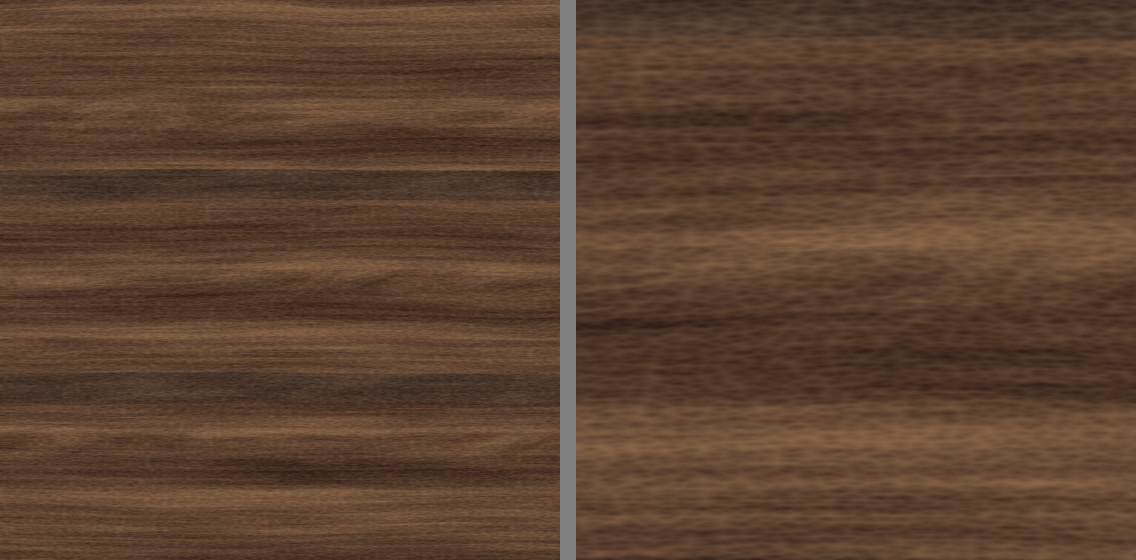
Left, the full canvas; right, a detail of the centre.
A Shadertoy shader for this texture:

```glsl
#define DARK_WOOD vec3(0.285, 0.190, 0.142)
#define PALE_WOOD vec3(0.500, 0.368, 0.260)
#define SMOKY_TINT vec3(0.94, 1.02, 1.08)
#define BASE_TONE 0.47
#define BAND_PERIOD 0.29
#define SMOKY_PERIOD 0.363
#define SMOKY_START 0.302
#define SMOKY_HEIGHT 0.056
#define STRAND_CONTRAST 0.36
#define FIGURE_CONTRAST 0.62
#define PORE_CONTRAST 0.42

vec2 hash2(vec2 p) {
    vec3 q = fract(p.xyx * vec3(0.1031, 0.1030, 0.0973));
    q += dot(q, q.yzx + 33.33);
    return fract((q.xx + q.yz) * q.zy);
}

// Layered sines, turned and sheared at every octave
float waves(vec2 p, int octaves) {
    float sum = 0.0, amp = 0.5;
    for (int i = 0; i < octaves; i++) {
        p = mat2(0.8, -0.6, 0.6, 0.8) * p * 1.7 + vec2(1.7, 4.1);
        p += 0.55 * sin(p.yx * 0.9 + float(i));
        sum += amp * sin(p.x) * sin(p.y);
        amp *= 0.64;
    }
    return sum;
}

// Cellular noise: distance to the nearest scattered point
float cells(vec2 p) {
    vec2 id = floor(p), f = fract(p);
    float nearest = 4.0;
    for (int j = -1; j <= 1; j++)
        for (int i = -1; i <= 1; i++) {
            vec2 o = vec2(i, j);
            vec2 d = o + hash2(id + o + 57.0) - f;
            nearest = min(nearest, dot(d, d));
        }
    return sqrt(nearest);
}

// Soft horizontal band, repeated down the board
float band(float y, float centre, float width) {
    float d = (fract((y - centre) / BAND_PERIOD + 0.5) - 0.5) * BAND_PERIOD / width;
    return exp(-d * d);
}

void mainImage(out vec4 fragColor, in vec2 fragCoord) {
    vec2 uv = fragCoord / iResolution.y;
    float x = uv.x, depth = 1.0 - uv.y;

    // Gentle drift of the growth lines
    float y = depth + 0.003 * sin(x * 6.0 + depth * 9.0)
            + 0.005 * waves(vec2(x * 3.0, depth * 11.0), 3);
    float drift = waves(vec2(x * 2.2, depth * 17.0 + 5.0), 3);

    // Pale streaks and dark heartwood
    float tone = BASE_TONE;
    tone += band(y, 0.190, 0.012) * (0.34 + 0.25 * drift);
    tone += band(y, 0.305, 0.014) * (0.38 + 0.20 * drift);
    tone += band(y, 0.340, 0.020) * 0.06;
    tone -= band(y, 0.260, 0.032) * (0.34 + 0.20 * drift);
    tone -= band(y, 0.418, 0.030) * (0.25 + 0.25 * drift);

    // Smoky planks with crisp edges
    float s = mod(depth + 0.0015 * sin(x * 5.0) - SMOKY_START, SMOKY_PERIOD);
    float smoky = smoothstep(0.0, 0.003, s)
                * (1.0 - smoothstep(SMOKY_HEIGHT - 0.003, SMOKY_HEIGHT, s));
    tone = mix(tone, 0.12 + 0.10 * drift, 0.92 * smoky);

    // Flame figure, strongest beneath the first pale streak
    float flame = waves(vec2(x * 7.0 + y * 16.0, y * 38.0), 5);
    flame += 0.10 * sin(flame * 16.0 + y * 90.0);
    float figureArea = max(band(y, 0.212, 0.028), 0.35 * smoky);
    tone += flame * FIGURE_CONTRAST * mix(0.16, 0.85, figureArea);

    // Long fibres
    float strands = waves(vec2(x * 2.6, y * 125.0), 4)
                  + 0.5 * waves(vec2(x * 9.0, y * 260.0), 3);
    tone += strands * STRAND_CONTRAST * mix(1.0, 0.55, max(smoky, figureArea));

    // Short pores
    float pores = cells(vec2(x * 95.0, y * 330.0)) - 0.5;
    float longPores = smoothstep(0.0, 0.42, cells(vec2(x * 38.0, y * 170.0 + 9.0))) - 0.8;
    tone += PORE_CONTRAST * (pores + 0.45 * longPores);

    vec3 wood = mix(DARK_WOOD, PALE_WOOD, clamp(tone, -0.4, 1.25));
    fragColor = vec4(wood * mix(vec3(1.0), SMOKY_TINT, smoky), 1.0);
}
```
